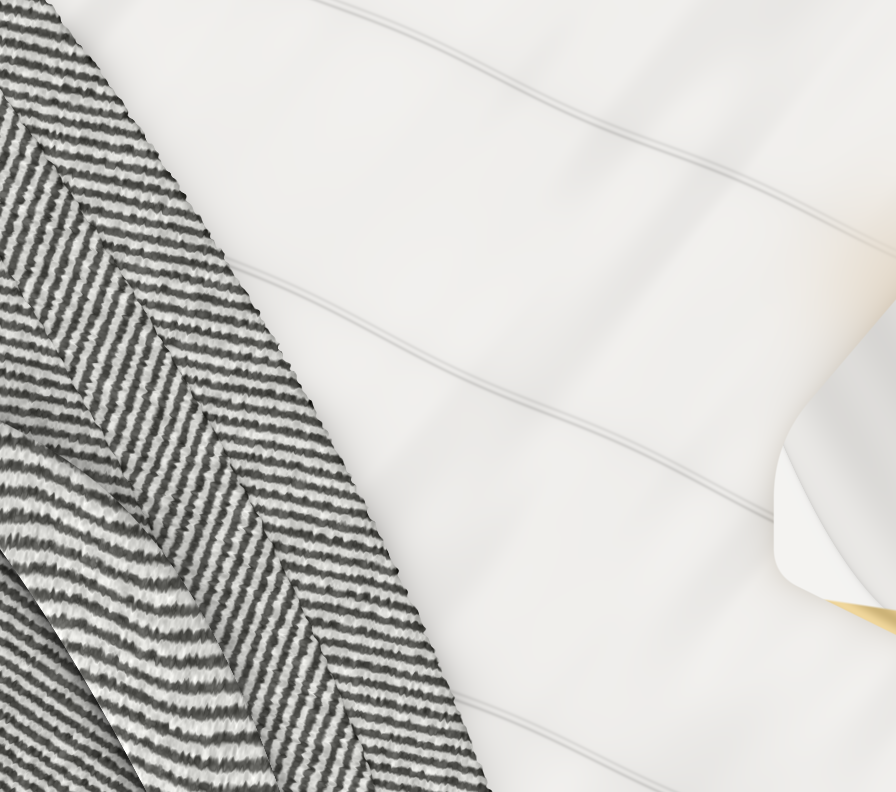
Reproduce this texture procedurally as a WebGL 2 fragment shader.

```glsl
#version 300 es
precision highp float;
// A herringbone wool blanket lying over a pale quilt, with a white cushion at the right.
// Bands are cut by distance from the curved blanket edge; each weaves a sine stripe
// roughened by thread noise. Seams, creases and the cushion are short curves.
uniform vec2 u_resolution;
out vec4 outColor;

const vec3 QUILT = vec3(0.942, 0.937, 0.928);
const vec3 CREAM = vec3(0.91, 0.865, 0.80);
const vec3 WOOL_LIGHT = vec3(0.83, 0.83, 0.815);
const vec3 WOOL_DARK = vec3(0.31, 0.31, 0.295);
const vec3 CUSHION_GREY = vec3(0.885, 0.88, 0.87);
const vec3 CUSHION_WHITE = vec3(0.955, 0.952, 0.945);
const vec3 GOLD = vec3(0.87, 0.77, 0.54);
const vec3 SEAM_HEIGHT = vec3(1.181, 0.801, 0.363);
const vec3 SEAM_SLOPE = vec3(0.439, 0.4615, 0.425);
const float SEAM_WIDTH = 0.0055;
const float BAND_WIDTH = 0.142;
const float STRIPE = 0.0205;      // spacing of the flat stripes
const float WIDE_STRIPE = 0.030;  // spacing on the raised fold
const float TAU = 6.2831853;

float hash(vec2 p) {
  return fract(sin(dot(p, vec2(127.1, 311.7))) * 43758.5453);
}

float noise(vec2 p) {
  vec2 i = floor(p), f = fract(p);
  f = f * f * (3.0 - 2.0 * f);
  return mix(mix(hash(i), hash(i + vec2(1, 0)), f.x),
             mix(hash(i + vec2(0, 1)), hash(i + vec2(1, 1)), f.x), f.y);
}

float smoothMax(float a, float b, float k) {
  float h = max(k - abs(a - b), 0.0) / k;
  return max(a, b) + h * h * k * 0.25;
}

// Horizontal distance inward from the blanket's curved edge
float blanketDepth(vec2 p) {
  return 0.619 - 0.56 * p.y + 0.193 * p.y * (1.0 - p.y) - p.x;
}

// Stripes stacked along "across", with threads frayed in the same direction
vec3 weave(vec2 p, vec2 across, float spacing, float darkShare) {
  vec2 dir = normalize(across);
  vec2 q = vec2(dot(p, vec2(dir.y, -dir.x)), dot(p, dir));
  q.y += 0.005 * (noise(p * 11.0) - 0.5);
  float thread = noise(q * vec2(230.0, 75.0));
  float fine = noise(q * vec2(390.0, 170.0) + 31.0);
  float wave = sin(TAU * q.y / spacing + 1.5 * (thread - 0.5));
  float ink = smoothstep(-0.65, 0.75, wave + 0.9 * (fine - 0.5) + darkShare);
  vec3 c = mix(WOOL_LIGHT, WOOL_DARK, ink);
  return c + 0.20 * (thread - 0.5) + 0.12 * (fine - 0.5);
}

vec3 quilt(vec2 p, float depth) {
  vec3 c = QUILT;
  // Broad wrinkles rising to the right
  vec2 w = vec2(0.64 * p.x + 0.77 * p.y, 0.77 * p.x - 0.64 * p.y);
  c -= 0.030 * smoothstep(0.55, 0.95, noise(w * vec2(3.5, 15.0) + 4.0));
  c += 0.012 * (noise(w * vec2(5.0, 24.0) + 9.0) - 0.5);
  // Corded seams: a pale ridge between two grey lines
  for (int i = 0; i < 3; i++) {
    float bend = 0.005 * sin(p.x * 15.0 + float(i) * 2.2);
    float s = (p.y - SEAM_HEIGHT[i] + SEAM_SLOPE[i] * p.x - bend) * 0.91;
    float a = (abs(s) - SEAM_WIDTH * 0.75) / (SEAM_WIDTH * 0.42);
    c -= (s < 0.0 ? 0.095 : 0.06) * exp(-a * a);
    c -= 0.018 * exp(-abs(s) / 0.02);
  }
  // Warm shade by the cushion, soft shadow by the blanket
  float warm = exp(-dot((p - vec2(1.14, 0.645)) * vec2(9.0, 9.0), (p - vec2(1.14, 0.645)) * vec2(9.0, 9.0)));
  c = mix(c, CREAM, 0.75 * warm);
  float patchy = 0.5 + noise(vec2(p.y * 13.0, 2.0));
  return c - 0.11 * patchy * exp(-max(-depth, 0.0) / 0.022);
}

vec3 cushion(vec2 p, float px) {
  float t = p.x - 0.988;
  float fold = p.y - (0.44 - 2.308 * t + 5.36 * t * t);
  float drape = sin(32.0 * (p.y + 1.5 * t) + 5.0 * p.x);
  vec3 grey = CUSHION_GREY + 0.014 * drape + 0.05 * smoothstep(0.25, 0.0, fold) - 0.03;
  vec3 c = mix(CUSHION_WHITE, grey, smoothstep(-px, px, fold));
  c -= 0.07 * exp(-abs(fold) / 0.005);
  float goldTop = 0.243 - 0.15 * (p.x - 1.04) - p.y;
  vec3 trim = GOLD + 0.07 * sin(p.x * 90.0 + p.y * 160.0);
  return mix(c, trim, smoothstep(-0.002, 0.002, goldTop) * smoothstep(1.035, 1.045, p.x));
}

vec3 blanket(vec2 p, float depth, float px) {
  // Herringbone bands alternate between flat and steep stripes
  float d = depth + 0.006 * (noise(p * 90.0) - 0.5);
  float steep = smoothstep(-px, px, d - BAND_WIDTH) * smoothstep(px, -px, d - 2.0 * BAND_WIDTH);
  vec3 c = mix(weave(p, vec2(0.21, 1.0), STRIPE, 0.0),
               weave(p, vec2(0.94, -0.34), STRIPE * 0.96, 0.05), steep);
  c -= 0.14 * exp(-abs(d - BAND_WIDTH) / 0.003) + 0.10 * exp(-abs(d - 2.0 * BAND_WIDTH) / 0.003);
  // Raised fold at the lower left, then the shaded layer beneath it
  float upper = 0.469 - 0.55 * p.x - 6.2 * p.x * p.x * p.x - p.y;
  float lower = 0.307 - 1.4 * p.x - 1.4 * p.x * p.x - p.y;
  c *= 1.0 - 0.24 * exp(-max(-upper, 0.0) / 0.045);
  vec2 bent = p + vec2(0.0, 0.010 * sin(p.x * 30.0 + p.y * 9.0));
  vec3 raised = weave(bent, vec2(0.22, 1.0), WIDE_STRIPE, -0.12) * 1.03;
  raised *= 1.0 - 0.22 * exp(-max(upper, 0.0) / 0.012);
  raised += 0.12 * exp(-max(-lower, 0.0) / 0.012);
  c = mix(c, raised, smoothstep(-px, px, upper));
  vec3 under = weave(p, vec2(0.62, 1.0), STRIPE * 0.95, 0.1);
  under *= 0.98 - 0.55 * exp(-max(lower, 0.0) / 0.03);
  return mix(c, under, smoothstep(-px, px, lower));
}

void main() {
  vec2 p = gl_FragCoord.xy / u_resolution.y;
  float px = 1.0 / u_resolution.y;
  float depth = blanketDepth(p);
  vec3 c = quilt(p, depth);
  // Cushion outline: three rounded-together half planes
  float body = dot(p - vec2(0.991, 0.457), vec2(-0.762, 0.648));
  body = smoothMax(body, 0.977 - p.x, 0.045);
  body = smoothMax(body, dot(p - vec2(0.99, 0.268), vec2(-0.442, -0.897)), 0.03);
  c -= vec3(0.06, 0.07, 0.085) * exp(-max(body, 0.0) / 0.018);
  c = mix(c, cushion(p, px), smoothstep(px, -px, body));
  // Blanket with a frayed edge
  float fray = depth + 0.007 * (noise(p * 150.0) - 0.5);
  c = mix(c, blanket(p, depth, px) - 0.16 * exp(-max(depth, 0.0) / 0.006), smoothstep(-px, px, fray));
  outColor = vec4(clamp(c, 0.0, 1.0), 1.0);
}
```
